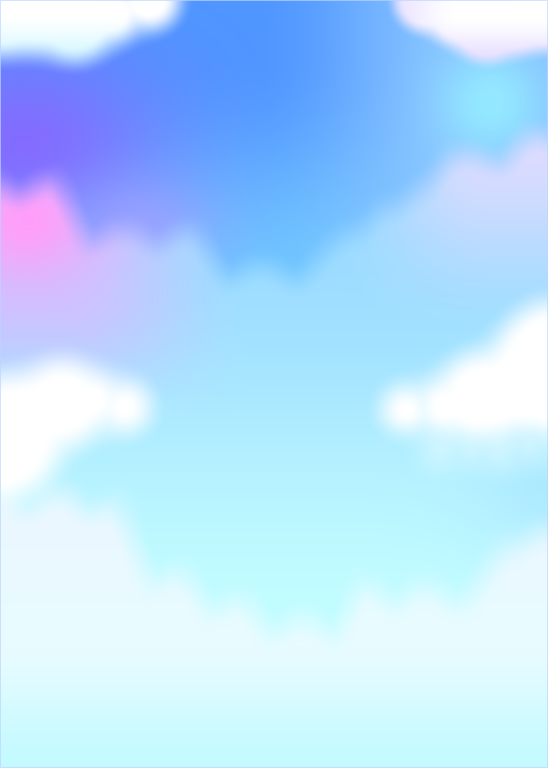
Give the GLSL for this background, as a Shadertoy shader.

```glsl
// Soft pastel sky: a violet-blue zenith framed by blurred, scalloped cloud banks.

float rise(float a, float b, float x) { return smoothstep(a, b, x); }
float fall(float a, float b, float x) { return 1.0 - smoothstep(a, b, x); }

// Elliptical gaussian glow
float glow(vec2 p, vec2 center, vec2 radius) {
    vec2 q = (p - center) / radius;
    return exp(-dot(q, q));
}

// Rounded bumps of the given width, with a soft dip at x = start
float scallop(float x, float start, float width) {
    float wave = sin((x - start) * 3.14159 / width);
    return sqrt(wave * wave + 0.12);
}

// Top edge of the distant bank
float rearHeight(float x) {
    return 0.630 + 0.045 * fall(0.24, 0.31, x) + 0.065 * fall(0.06, 0.13, x)
        + 0.075 * rise(0.39, 0.50, x) + 0.07 * rise(0.51, 0.59, x)
        + 0.025 * rise(0.63, 0.70, x) + 0.022 * scallop(x, 0.385, 0.09);
}

// Top edge of the near bank
float frontHeight(float x) {
    return 0.167 + 0.025 * fall(0.30, 0.37, x) + 0.035 * fall(0.22, 0.30, x)
        + 0.085 * fall(0.14, 0.215, x) + 0.02 * fall(0.09, 0.17, x)
        + 0.04 * rise(0.43, 0.48, x) + 0.075 * rise(0.61, 0.68, x)
        + 0.024 * scallop(x, 0.435, 0.08);
}

// Blurred coverage below an edge; the slope keeps the blur even on steep parts
float below(float y, float height, float slope, float blur) {
    return fall(-blur, blur, (y - height) / sqrt(1.0 + slope * slope));
}

// Smooth union of five puffs along a bent line from a to b
float puffs(vec2 p, vec2 a, vec2 b, float bend, float r0, float r1) {
    float sum = 0.0;
    for (int i = 0; i < 5; i++) {
        float t = float(i) / 4.0;
        vec2 center = mix(a, b, t) + vec2(0.0, bend * t * (1.0 - t));
        float radius = mix(r0, r1, t) * (i % 2 == 1 ? 0.78 : 1.0);
        sum += exp(-(length(p - center) - radius) / 0.008);
    }
    return -0.008 * log(sum + 1e-30);
}

void mainImage(out vec4 fragColor, in vec2 fragCoord) {
    vec2 p = fragCoord / iResolution.y;
    p.x *= 0.715 * iResolution.y / iResolution.x;
    float x = p.x, y = p.y;

    // Open sky with violet and cyan lights
    vec3 color = mix(vec3(0.43, 0.77, 1.0), vec3(0.31, 0.59, 1.0), rise(0.64, 0.93, y));
    color = mix(color, vec3(0.55, 0.78, 1.0), 0.9 * rise(0.33, 0.60, x));
    color = mix(color, vec3(0.52, 0.41, 1.0), 0.95 * glow(p, vec2(0.03, 0.81), vec2(0.18, 0.13)));
    color = mix(color, vec3(0.66, 0.62, 1.0), 0.7 * glow(p, vec2(0.18, 0.70), vec2(0.10, 0.07)));
    color = mix(color, vec3(0.58, 0.92, 1.0), 0.95 * glow(p, vec2(0.64, 0.867), vec2(0.07)));

    // Distant bank: cyan haze, lavender sides and a pink crest
    vec3 haze = mix(vec3(0.76, 0.99, 1.0), vec3(0.61, 0.86, 1.0), rise(0.18, 0.70, y));
    haze = mix(haze, vec3(0.66, 0.90, 1.0), 0.7 * glow(p, vec2(0.74, 0.37), vec2(0.12, 0.10)));
    haze = mix(haze, vec3(0.79, 0.77, 1.0), fall(0.10, 0.33, x) * rise(0.44, 0.61, y));
    haze = mix(haze, vec3(0.86, 0.86, 1.0), rise(0.42, 0.64, x) * rise(0.55, 0.82, y));
    haze = mix(haze, vec3(1.0, 0.62, 0.98), glow(p, vec2(0.035, 0.715), vec2(0.09, 0.08)));
    float rearSlope = (rearHeight(x + 0.015) - rearHeight(x - 0.015)) / 0.03;
    color = mix(color, haze, below(y, rearHeight(x), rearSlope, 0.028));

    // Near bank
    vec3 mist = mix(vec3(0.77, 0.98, 1.0), vec3(0.91, 0.985, 1.0), rise(0.0, 0.17, y));
    mist = mix(mist, vec3(0.92, 0.97, 1.0), rise(0.18, 0.30, y));
    float frontSlope = (frontHeight(x + 0.015) - frontHeight(x - 0.015)) / 0.03;
    color = mix(color, mist, below(y, frontHeight(x), frontSlope, 0.032));

    // White clouds at mid height, the right one with a pale underside
    float left = puffs(p, vec2(0.0, 0.43), vec2(0.163, 0.47), 0.10, 0.082, 0.033);
    color = mix(color, vec3(1.0), fall(-0.028, 0.024, left));
    float underside = puffs(p, vec2(0.575, 0.415), vec2(0.73, 0.425), -0.02, 0.028, 0.03);
    color = mix(color, vec3(0.84, 0.97, 1.0), 0.75 * fall(-0.03, 0.024, underside));
    float right = puffs(p, vec2(0.53, 0.466), vec2(0.73, 0.52), -0.045, 0.031, 0.09);
    vec3 shaded = mix(vec3(0.84, 0.97, 1.0), vec3(1.0), rise(0.40, 0.46, y));
    color = mix(color, shaded, fall(-0.028, 0.024, right));

    // White clouds in the upper corners, tinted along their undersides
    float topLeft = puffs(p, vec2(0.0, 1.0), vec2(0.195, 1.0), -0.10, 0.075, 0.040);
    vec3 tint = mix(vec3(0.84, 0.97, 1.0), vec3(1.0), rise(0.92, 0.985, y));
    color = mix(color, tint, fall(-0.022, 0.018, topLeft));
    float topRight = puffs(p, vec2(0.555, 1.0), vec2(0.715, 0.985), -0.11, 0.042, 0.052);
    tint = mix(vec3(0.91, 0.88, 1.0), vec3(1.0), rise(0.92, 0.98, y) * rise(0.50, 0.60, x));
    color = mix(color, tint, fall(-0.014, 0.011, topRight));

    // Thin pale frame
    float border = min(min(x, 0.715 - x), min(y, 1.0 - y));
    color = mix(color, vec3(0.74, 0.83, 1.0), 0.7 * fall(0.0005, 0.002, border));
    fragColor = vec4(color, 1.0);
}
```
